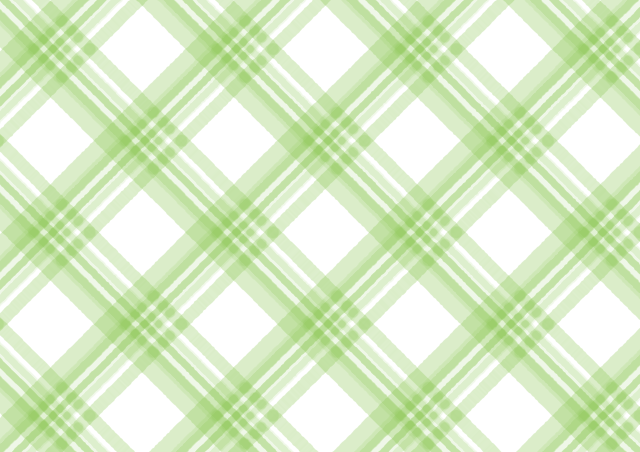
Reproduce this pattern procedurally as a Shadertoy shader.

```glsl
// Diagonal green plaid: translucent brushed bands crossing at 45 degrees.

const float REPEATS_ACROSS = 3.491;
const vec2 PHASE = vec2(0.186, 0.790);
const vec3 GREEN = vec3(0.53, 0.77, 0.30);

float hash(vec2 p) {
    p = fract(p * vec2(0.1731, 0.3197));
    p += dot(p, p.yx + 19.7);
    return fract((p.x + p.y) * p.x * 7.31);
}

// Smooth one-dimensional noise; each seed gives its own curve.
float noise(float x, float seed) {
    float cell = floor(x);
    float f = fract(x);
    f = f * f * (3.0 - 2.0 * f);
    return mix(hash(vec2(cell, seed)), hash(vec2(cell + 1.0, seed)), f);
}

// Coverage of the strip between two edges, with the given softness.
float strip(float t, float low, float high, float soft) {
    return smoothstep(low - soft, low + soft, t)
         * (1.0 - smoothstep(high - soft, high + soft, t));
}

// Position inside one repeat, with the band starting at zero.
float repeatPosition(float x) {
    return fract(x + 0.2) - 0.2;
}

// Opacity across one band: wide wash, brushed core, thin lines, outer stripe.
float bandOpacity(float t, float along, float seed, float aa) {
    t += 0.005 * (noise(along * 55.0, seed) - 0.5);
    float soft = aa + 0.002;
    float grain = 1.0 - 0.10 * noise(along * 80.0, seed + 3.0);
    float a = 0.30 * strip(t, 0.0, 0.210, aa);
    a = max(a, 0.41 * strip(t, 0.105, 0.205, soft + 0.012));
    a = max(a, 0.53 * strip(t, 0.138, 0.208, soft + 0.003));
    a = max(a, 0.13 * strip(t, 0.205, 0.255, soft));
    a = max(a, 0.50 * strip(t, 0.248, 0.306, soft));
    a = max(a, 0.13 * strip(t, 0.300, 0.392, soft));
    a = max(a, 0.28 * strip(t, 0.324, 0.382, soft));
    return max(a, 0.31 * grain * strip(t, 0.428, 0.527, aa));
}

// Centre and half width of each stripe that leaves a spot where it crosses.
vec2 spotStripe(int i) {
    if (i == 0) return vec2(0.171, 0.043);
    if (i == 1) return vec2(0.277, 0.033);
    if (i == 2) return vec2(0.353, 0.030);
    return vec2(0.477, 0.046);
}

// Round pools of colour on the stripe crossings.
float spotOpacity(vec2 t, float aa) {
    float a = 0.0;
    for (int i = 0; i < 4; i++) {
        for (int j = 0; j < 4; j++) {
            vec2 s = spotStripe(i);
            vec2 r = spotStripe(j);
            float radius = 0.5 * (s.y + r.y);
            float d = length(t - vec2(s.x, r.x)) - radius;
            a = max(a, 1.0 - smoothstep(-aa, aa, d));
        }
    }
    return a;
}

void mainImage(out vec4 fragColor, in vec2 fragCoord) {
    vec2 p = fragCoord * REPEATS_ACROSS / iResolution.x;
    float aa = REPEATS_ACROSS / iResolution.x;

    // Diagonal axes, one repeat per unit.
    vec2 axes = vec2(p.x - p.y, p.x + p.y) + PHASE;
    vec2 t = vec2(repeatPosition(axes.x), repeatPosition(axes.y));
    vec2 bandIndex = floor(axes + 0.2);

    // Lay both bands and the spots over white.
    float fall = bandOpacity(t.x, axes.y, bandIndex.x + 11.0, aa);
    float rise = bandOpacity(t.y, axes.x, bandIndex.y + 37.0, aa);
    float clear = (1.0 - fall) * (1.0 - rise);
    clear *= 1.0 - 0.22 * spotOpacity(t, aa + 0.003);

    fragColor = vec4(mix(GREEN, vec3(1.0), clear), 1.0);
}
```
